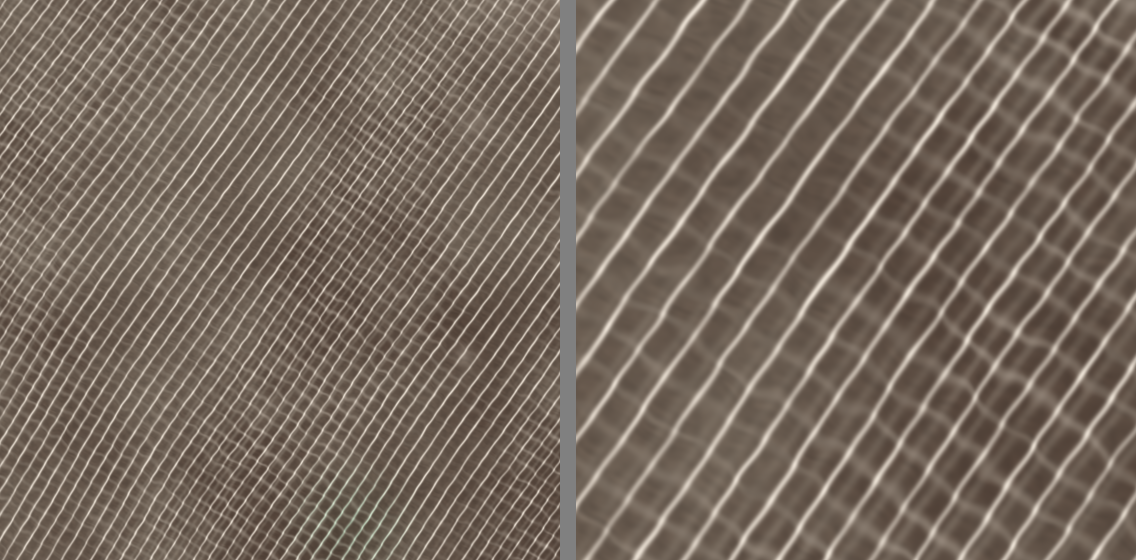
Left: the whole. Right: its middle third, enlarged.
Give the GLSL for this texture, as a WebGL 1 fragment shader.

```glsl
precision highp float;
// Two overlaid layers of sheer mesh: bright slanted threads, crossed by faint
// falling threads that surface in broad moire bands. Threads are soft profiles
// around repeated phases; value noise adds bends, mottling and worn patches.

uniform vec2 u_resolution;

const float TAU = 6.2831853;
const float THREADS = 37.0;        // bright threads across the canvas
const float CROSSINGS = 33.0;      // faint cross threads up the canvas
const float THREAD_LEAN = 0.66;    // sideways run per unit of height
const float CROSS_LEAN = 0.78;     // fall per unit of width
const float THREAD_WIDTH = 0.088;  // in thread periods
const float CROSS_WIDTH = 0.14;    // in crossing periods
const float GHOST_WIDTH = 0.15;
const float BAND_PERIOD = 0.62;    // width of one moire band cycle

const vec3 CLOTH = vec3(0.455, 0.41, 0.36);
const vec3 CLOTH_DARK = vec3(0.335, 0.275, 0.235);
const vec3 HAZE = vec3(0.62, 0.57, 0.52);
const vec3 THREAD = vec3(0.91, 0.87, 0.82);
const vec3 GREEN_TINT = vec3(0.88, 1.03, 0.97);

float hash(vec2 p) {
  p = fract(p * vec2(0.1031, 0.1137));
  p += dot(p, p.yx + 33.33);
  return fract((p.x + p.y) * p.x * 7.31);
}

float noise(vec2 p) {
  vec2 i = floor(p), f = fract(p);
  f = f * f * (3.0 - 2.0 * f);
  float low = mix(hash(i), hash(i + vec2(1.0, 0.0)), f.x);
  float high = mix(hash(i + vec2(0.0, 1.0)), hash(i + vec2(1.0, 1.0)), f.x);
  return mix(low, high, f.y);
}

float fbm(vec2 p) {
  float sum = 0.0, amp = 0.5;
  for (int i = 0; i < 4; i++) {
    sum += amp * noise(p);
    p = p * 2.03 + 17.1;
    amp *= 0.5;
  }
  return sum / 0.9375;
}

// Soft ridge at every whole phase, widened to cover the pixel footprint.
float ridge(float phase, float width, float footprint) {
  float d = fract(phase + 0.5) - 0.5;
  float w2 = width * width;
  float blurred = w2 + 0.15 * footprint * footprint;
  return exp(-d * d / blurred) * sqrt(w2 / blurred);
}

float smudge(vec2 p, vec2 centre, float radius) {
  vec2 d = (p - centre) / radius;
  return exp(-dot(d, d)) * (0.4 + noise(p * 75.0));
}

void main() {
  float pixel = 1.0 / min(u_resolution.x, u_resolution.y);
  vec2 p = gl_FragCoord.xy * pixel;

  // Slow bending of the cloth
  vec2 bend = vec2(noise(p * 4.0 + 3.0), noise(p * 4.0 + 41.0)) - 0.5;
  vec2 q = p + 0.010 * bend;
  q.x += 0.014 * sin(p.y * 3.1 + p.x * 1.5);

  // Moire bands where the second layer shows through
  float across = p.x - 0.45 * p.y;
  float band = 0.5 - 0.5 * cos(TAU * (across - 0.1) / BAND_PERIOD);
  band += 0.4 * smoothstep(0.35, 0.0, p.y) + 1.3 * (fbm(p * 6.0) - 0.5);
  float weave = 0.12 + 0.88 * clamp(band, 0.0, 1.0);

  // Thread phases
  float wobble = noise(p * 55.0) - 0.5;
  float v = CROSSINGS * (q.y + CROSS_LEAN * q.x) + 0.35 * wobble;
  float u = THREADS * (q.x - THREAD_LEAN * q.y);
  u += 0.08 * wobble + 0.015 * weave * sin(TAU * v);
  float ghostPhase = u + across / BAND_PERIOD + 0.3 * bend.y;
  v += 0.03 * sin(TAU * u);

  float threadId = floor(u + 0.5);
  float bright = ridge(u, THREAD_WIDTH, THREADS * pixel);
  float crossing = ridge(v, CROSS_WIDTH, CROSSINGS * pixel);
  float ghost = ridge(ghostPhase, GHOST_WIDTH, THREADS * pixel);

  // Mottled cloth with fine striations and darker cells
  float mottling = fbm(p * 7.0 + 8.0);
  float shade = 0.20 + 0.62 * p.x * (1.1 - p.y) + 1.2 * (mottling - 0.5);
  float cell = (1.0 - crossing) * (1.0 - ghost) * weave;
  shade += 0.40 * cell * (0.4 + 1.2 * noise(p * 42.0));
  vec3 color = mix(CLOTH, CLOTH_DARK, clamp(shade, 0.0, 1.1));
  float grain = noise(vec2(u * 2.0, v * 7.0)) - 0.5;
  color *= 1.0 + 0.10 * grain + 0.08 * (noise(p * 190.0) - 0.5);

  // Hazy corner and worn spots
  float wear = smudge(p, vec2(0.85, 0.78), 0.026);
  wear += smudge(p, vec2(0.83, 0.365), 0.018);
  wear += 0.6 * smudge(p, vec2(0.375, 0.81), 0.028);
  wear += 0.7 * smoothstep(0.22, 0.0, distance(p, vec2(1.0)));
  color = mix(color, HAZE, clamp(0.45 * wear, 0.0, 0.6));

  // Faint second layer, then bright threads with knots at the crossings
  float faint = weave * (0.34 * crossing + 0.18 * ghost);
  color = mix(color, HAZE + 0.06, faint * (0.4 + 1.1 * noise(p * 32.0)));
  float strength = 0.74 + 0.20 * hash(vec2(threadId + 90.0, 5.0));
  strength += 0.35 * (noise(vec2(threadId * 3.7, v * 0.8)) - 0.5);
  strength += weave * (0.26 * crossing - 0.20);
  color = mix(color, THREAD, bright * clamp(strength, 0.0, 1.0));

  // Greenish glint low on the cloth
  float glint = smoothstep(0.16, 0.0, distance(p, vec2(0.63, 0.06)));
  color *= mix(vec3(1.0), GREEN_TINT, glint * (0.3 + 0.7 * bright));
  gl_FragColor = vec4(color, 1.0);
}
```
